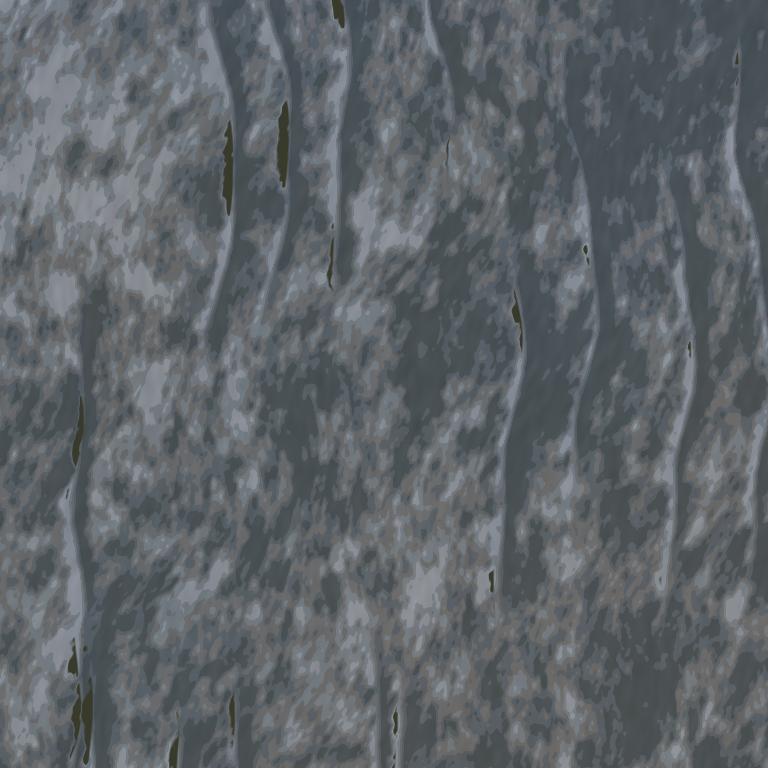
Give the GLSL for this texture, as a WebGL 2 fragment shader.

```glsl
#version 300 es
precision highp float;

uniform vec2 u_resolution;
out vec4 fragColor;

// Palette, dark to light
const vec3 SHADOW = vec3(0.288, 0.318, 0.332);
const vec3 SLATE = vec3(0.342, 0.374, 0.402);
const vec3 STONE = vec3(0.410, 0.414, 0.420);
const vec3 MIST = vec3(0.442, 0.474, 0.502);
const vec3 GLINT = vec3(0.525, 0.545, 0.575);
const vec3 OLIVE = vec3(0.220, 0.230, 0.170);

// Tone levels where one colour gives way to the next
const vec4 LEVELS = vec4(-0.16, 0.34, 0.88, 1.42);
const float LEVEL_SOFTNESS = 0.08;

// Feature sizes, in cells per canvas
const vec2 BROAD_SCALE = vec2(4.0, 2.2);
const vec2 FOLD_SCALE = vec2(15.0, 4.0);
const vec2 BLOTCH_SCALE = vec2(38.0, 23.0);
const vec2 STREAK_SCALE = vec2(130.0, 48.0);
const float LEAN = 0.2;

// Creases, in canvas widths
const int CREASES = 10;
const float CREST_WIDTH = 0.0075;
const float SHADE_WIDTH = 0.036;
const float SLIT_WIDTH = 0.010;

vec3 hash3(vec2 cell) {
    vec3 h = fract(cell.xyx * vec3(0.1031, 0.1030, 0.0973));
    h += dot(h, h.yxz + 33.33);
    return fract((h.xxy + h.yzz) * h.zyx);
}

// Cellular noise: one signed round bump per cell, summed
float cellNoise(vec2 p) {
    vec2 cell = floor(p);
    float sum = 0.0;
    for (int j = -1; j <= 1; j++) {
        for (int i = -1; i <= 1; i++) {
            vec2 c = cell + vec2(i, j);
            vec3 h = hash3(c);
            vec2 d = p - c - h.xy;
            float bump = max(0.0, 1.0 - dot(d, d));
            sum += (2.0 * h.z - 1.0) * bump * bump;
        }
    }
    return sum;
}

float layeredNoise(vec2 p) {
    float sum = 0.0, gain = 1.0;
    for (int i = 0; i < 4; i++) {
        sum += gain * cellNoise(p);
        p = p * 1.8 + vec2(17.3, 9.1);
        gain *= 0.72;
    }
    return sum;
}

// Sideways drift of a crease along its height
float wander(float y, float phase) {
    return 0.026 * sin(4.3 * y + phase)
         + 0.011 * sin(13.0 * y + 2.3 * phase)
         + 0.004 * sin(31.0 * y + 4.1 * phase);
}

// Returns crest light, flank shade and slit coverage
vec3 creases(vec2 p, float ragged) {
    vec3 result = vec3(0.0);
    float edge = 0.0015;
    for (int i = 0; i < CREASES; i++) {
        vec3 h = hash3(vec2(float(i) + 3.0, 41.0));
        float phase = 6.2832 * h.y;
        float center = (float(i) + 0.2 + 0.6 * h.x) / float(CREASES);
        float d = p.x - center - wander(p.y, phase) + 0.003 * ragged;

        float presence = smoothstep(-0.4, 0.7, sin(p.y * (3.0 + 4.0 * h.z) + 2.0 * phase));
        float crest = exp(-d * d / (CREST_WIDTH * CREST_WIDTH));
        float shade = smoothstep(0.0, 0.014, d) * (1.0 - smoothstep(0.014, SHADE_WIDTH, d));

        // Slits open along the crest, mostly toward the upper left
        float opening = sin(p.y * 17.0 + 3.0 * phase) + 0.35 * ragged
                      - 0.1 - 1.1 * p.x + 0.4 * (p.y - 0.5);
        float halfWidth = SLIT_WIDTH * min(opening, 0.7) * presence;
        float slit = (1.0 - smoothstep(-edge, edge, abs(d) - halfWidth))
                   * smoothstep(0.0, 0.15, opening * presence);
        result = max(result, vec3(crest * presence, shade * presence, slit));
    }
    return result;
}

vec3 palette(float tone) {
    vec4 k = smoothstep(LEVELS - LEVEL_SOFTNESS, LEVELS + LEVEL_SOFTNESS, vec4(tone));
    vec3 color = mix(SHADOW, SLATE, k.x);
    color = mix(color, STONE, k.y);
    color = mix(color, MIST, k.z);
    return mix(color, GLINT, k.w);
}

void main() {
    vec2 p = gl_FragCoord.xy / u_resolution;

    // Leaning, gently swaying coordinates for the surface grain
    vec2 q = vec2(p.x - LEAN * p.y, p.y);
    q.x += 0.012 * sin(9.0 * p.y + 7.0 * p.x) + 0.005 * sin(23.0 * p.y - 11.0 * p.x);

    float broad = cellNoise(q * BROAD_SCALE + 5.0);
    float fold = cellNoise(q * FOLD_SCALE + 31.0);
    float blotch = layeredNoise(q * BLOTCH_SCALE);
    float streak = cellNoise(q * STREAK_SCALE + 12.0);
    vec3 crease = creases(p, blotch);

    // Light falls off to the right, most of all near the top
    float light = 0.76 - 1.1 * p.x - 0.7 * (p.x - 0.4) * (p.y - 0.3);
    float calm = 1.0 - 0.7 * crease.y;
    float tone = light + 0.35 * broad + 0.5 * fold
               + calm * (0.92 * blotch + 0.25 * streak)
               + 1.3 * crease.x - 1.2 * crease.y;

    // Soft relief and a warm drift toward the lower part
    vec3 color = palette(tone);
    color *= 1.0 + 0.045 * streak + 0.02 * clamp(fold - crease.y, -1.0, 1.0);
    float warmth = clamp(0.45 - p.y + 0.6 * broad - crease.x, -0.6, 0.6);
    color += warmth * vec3(0.012, 0.0, -0.016);

    color = mix(color, OLIVE, crease.z);
    fragColor = vec4(color, 1.0);
}
```
